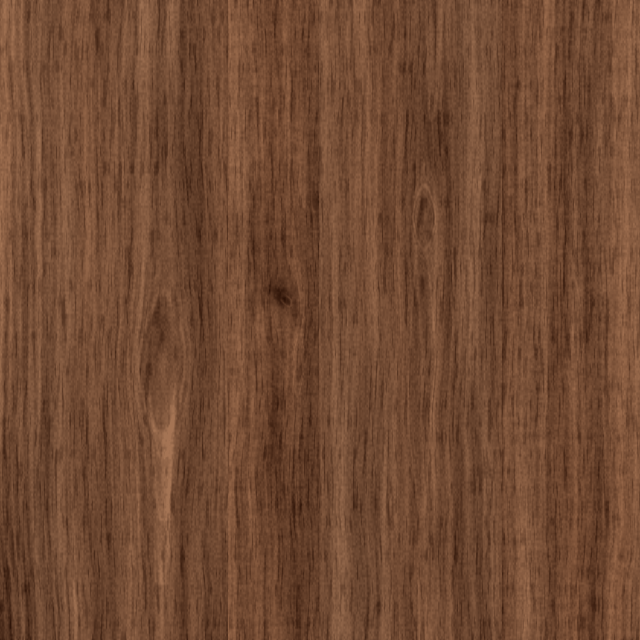
Write a Shadertoy shader that draws this texture.

```glsl
float hash(vec2 p) {
    vec3 q = fract(p.xyx * vec3(0.1031, 0.1030, 0.0973));
    q += dot(q, q.yzx + 33.33);
    return fract((q.x + q.y) * q.z);
}

float noise(vec2 p) {
    vec2 i = floor(p), f = fract(p);
    f = f * f * (3.0 - 2.0 * f);
    return mix(mix(hash(i), hash(i + vec2(1, 0)), f.x),
               mix(hash(i + vec2(0, 1)), hash(i + vec2(1, 1)), f.x), f.y);
}

// Fractal noise centred on zero
float fbm(vec2 p) {
    float sum = 0.0, amp = 0.5;
    for (int i = 0; i < 4; i++) {
        sum += amp * (noise(p) - 0.5);
        p = p * 2.03 + 17.7;
        amp *= 0.55;
    }
    return sum;
}

float bell(float x) { return exp(-x * x); }

float blob(vec2 p, vec2 centre, vec2 size) {
    vec2 d = (p - centre) / size;
    return exp(-dot(d, d));
}

// Horizontal shift that spreads the fibres around a knot
float spread(vec2 p, vec2 centre, vec2 size) {
    return (centre.x - p.x) * 0.7 * blob(p, centre, size);
}

// Almond figure: pale rims, darker inside, pale heart
float eye(vec2 p, vec2 centre, vec2 size) {
    vec2 d = abs(p - centre) / size;
    float r = pow(pow(d.x, 1.7) + pow(d.y, 1.4), 0.65);
    float rims = 0.24 * bell((r - 1.0) / 0.08) + 0.12 * bell((r - 0.76) / 0.06)
               + 0.10 * bell((r - 1.25) / 0.07);
    float inside = 1.0 - smoothstep(0.75, 1.0, r);
    return rims - 0.15 * inside + 0.24 * bell(r / 0.22);
}

// Pointed tongue; positive reach opens upward from the tip
float tongue(vec2 p, vec2 tip, float width, float reach) {
    float along = (p.y - tip.y) / reach;
    float d = abs(p.x - tip.x) - width * sqrt(max(along, 0.0));
    float fade = smoothstep(0.0, 0.04, along) * (1.0 - smoothstep(0.35, 1.0, along));
    return fade * (0.24 * bell(d / 0.003) + 0.12 * (1.0 - smoothstep(-0.004, 0.002, d)));
}

// Dark round knot with a pale ring and a shadow trailing from it
float knot(vec2 p, vec2 centre, float size) {
    vec2 d = p - centre;
    d = vec2(d.x + 0.45 * d.y, d.y * 0.75) / size;
    float r = length(d) + 0.5 * fbm(p * 60.0);
    return 0.35 * bell((r - 0.55) / 0.16) - 0.75 * bell(r / 1.25)
         - 0.30 * blob(p, centre + size * vec2(-1.6, 1.6), size * vec2(2.2, 1.8));
}

// Figures and stains that belong to fixed places on the boards
float figures(vec2 p) {
    float t = eye(p, vec2(0.255, 0.43), vec2(0.036, 0.115));
    t += eye(p, vec2(0.664, 0.66), vec2(0.018, 0.05));
    t += 0.7 * eye(p, vec2(0.660, 0.42), vec2(0.020, 0.22));
    t += 0.6 * eye(p, vec2(0.465, 0.43), vec2(0.009, 0.05));
    t += 0.6 * eye(p, vec2(0.895, 0.48), vec2(0.014, 0.09));
    t += 0.6 * eye(p, vec2(0.890, 0.66), vec2(0.010, 0.06));
    for (int i = 0; i < 3; i++) {
        float k = float(i);
        t += tongue(p, vec2(0.256, 0.08 + 0.1 * k), 0.014 + 0.008 * k, 0.24);
    }
    t += tongue(p, vec2(0.677, 0.805), 0.017, 0.34);
    t += tongue(p, vec2(0.668, 0.75), 0.018, -0.13);
    t += tongue(p, vec2(0.474, 0.67), 0.009, 0.22);
    t += knot(p, vec2(0.445, 0.53), 0.012);
    t -= 0.30 * blob(p, vec2(0.245, 0.79), vec2(0.024, 0.10));
    t -= 0.34 * blob(p, vec2(0.405, 0.62), vec2(0.050, 0.08));
    t -= 0.32 * blob(p, vec2(0.430, 0.33), vec2(0.020, 0.15));
    t -= 0.28 * blob(p, vec2(0.680, 0.76), vec2(0.014, 0.09));
    t -= 0.22 * blob(p, vec2(0.680, 0.15), vec2(0.026, 0.07));
    t -= 0.24 * blob(p, vec2(0.890, 0.77), vec2(0.020, 0.15));
    return t;
}

void mainImage(out vec4 fragColor, in vec2 fragCoord) {
    vec2 p = fragCoord / iResolution.xy;

    // Boards
    vec3 seams = vec3(0.357, 0.499, 0.785);
    float board = dot(step(seams, vec3(p.x)), vec3(1.0));
    float curly = mod(board, 2.0);
    vec3 seamGap = (p.xxx - seams) / 0.0016;
    float seamLine = dot(exp(-seamGap * seamGap), vec3(1.0));

    // Fibre coordinate, bent around the knots
    vec2 w = p + vec2(0.016 * fbm(p * vec2(5.0, 4.0) + board * 9.0), 0.0);
    float fibre = w.x + board * 3.7;
    fibre += spread(w, vec2(0.255, 0.43), vec2(0.050, 0.17));
    fibre += spread(w, vec2(0.664, 0.62), vec2(0.032, 0.14));
    fibre += spread(w, vec2(0.445, 0.53), vec2(0.025, 0.05));

    // Grain from broad bands down to pores
    float tone = 0.645 + 0.68 * fbm(vec2(fibre * 13.0, p.y * 0.9));
    tone += 0.80 * fbm(vec2(fibre * 52.0, p.y * 1.6));
    tone += 0.34 * (noise(vec2(fibre * 190.0, p.y * 4.0)) - 0.5);
    tone += 0.26 * (noise(vec2(fibre * 340.0, p.y * 14.0)) - 0.5);
    tone -= 0.34 * smoothstep(0.55, 0.95, noise(vec2(fibre * 350.0, p.y * 38.0 + 7.0)));
    tone += 0.30 * (noise(p * vec2(420.0, 260.0)) - 0.5);

    // Cross curl on alternate boards, wavy rings near the left edge
    tone += mix(0.08, 0.30, curly) * fbm(p * vec2(50.0, 110.0));
    float sway = 0.035 * noise(vec2(2.0, p.y * 4.0));
    float rings = sin((fibre + sway) * 420.0 + 5.0 * fbm(p * vec2(20.0, 3.0)));
    tone += 0.14 * rings * (1.0 - smoothstep(0.05, 0.10, p.x));

    tone += figures(w) - 0.05 * curly - 0.10 * seamLine;

    vec3 darkWood = vec3(0.296, 0.175, 0.108);
    vec3 paleWood = vec3(0.562, 0.394, 0.284);
    vec3 redTint = vec3(1.02, 0.965, 0.92);
    vec3 color = mix(darkWood, paleWood, clamp(tone, -0.65, 1.3));
    float redness = 0.2 + 0.25 * curly + 0.9 * fbm(vec2(fibre * 14.0 + 40.0, p.y));
    color *= mix(vec3(1.0), redTint, redness);
    fragColor = vec4(color, 1.0);
}
```
